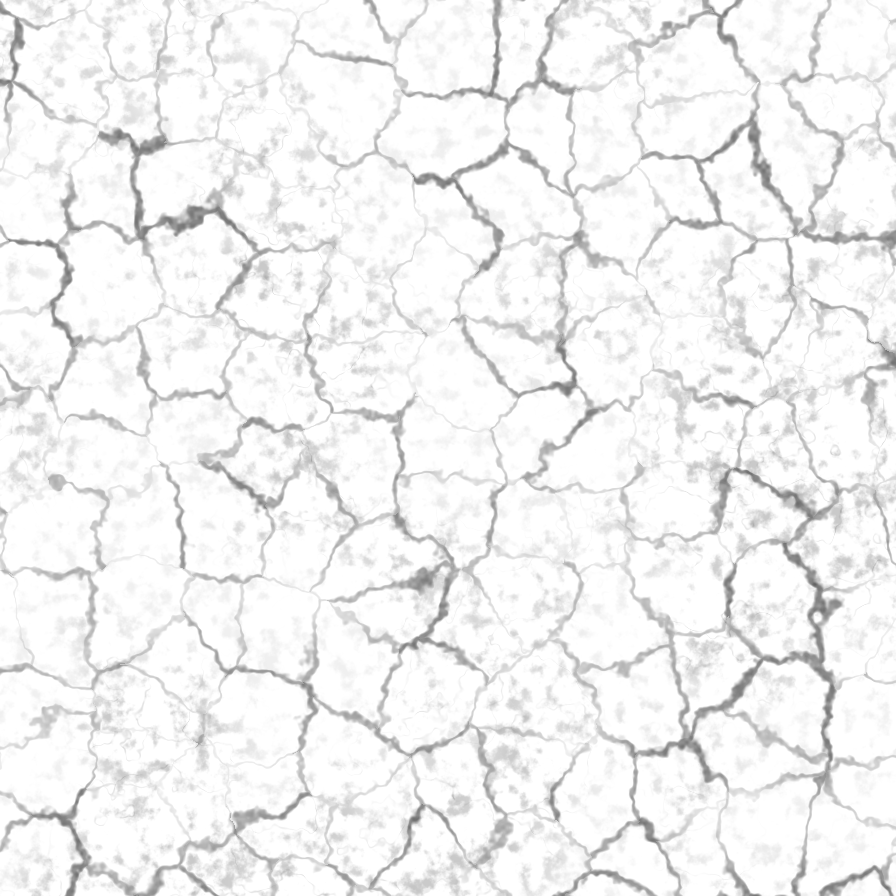
A Shadertoy shader for this texture:

```glsl
#define CELLS 11.0          // plates across the canvas
#define JITTER 0.86         // irregularity of the plates
#define WARP 0.26           // waviness of the cracks
#define THIN 0.030          // half width of faint cracks, in plates
#define WIDE 0.084          // half width of strong cracks, in plates
#define FAINT 0.07          // darkness of faint cracks
#define DEEP 0.46           // darkness of strong cracks
#define GRAIN_SCALE 210.0   // crumbs across the canvas
#define SPECK_SCALE 75.0    // surface specks across the canvas
#define SPECK_DARK 0.17     // darkness of the specks

// Two random values in 0..1 for a lattice point
vec2 hash2(vec2 p) {
    uvec2 q = uvec2(ivec2(floor(p + 0.5))) * uvec2(1597u, 3812u) + 7919u;
    q.x += q.y * 1664525u;
    q.y += q.x * 22695477u;
    q ^= q >> 16u;
    q.x += q.y * 1664525u;
    q.y += q.x * 22695477u;
    q ^= q >> 16u;
    return vec2(q & 65535u) / 65535.0;
}

float noise(vec2 p) {
    vec2 i = floor(p), f = fract(p);
    f = f * f * (3.0 - 2.0 * f);
    float low = mix(hash2(i).x, hash2(i + vec2(1, 0)).x, f.x);
    float high = mix(hash2(i + vec2(0, 1)).x, hash2(i + vec2(1, 1)).x, f.x);
    return mix(low, high, f.y);
}

float fbm(vec2 p) {
    float sum = 0.0, weight = 0.533;
    for (int i = 0; i < 4; i++) {
        sum += weight * noise(p);
        p = mat2(1.6, 1.2, -1.2, 1.6) * p + 17.3;
        weight *= 0.5;
    }
    return sum;
}

vec2 site(vec2 cell) {
    return cell + 0.5 + JITTER * (hash2(cell) - 0.5);
}

// Darkness of the cracks between plates; each border has its own strength
float cracks(vec2 p, float vary, float grain) {
    vec2 base = floor(p), home = base;
    float nearest = 1e3;
    for (int y = -1; y <= 1; y++)
    for (int x = -1; x <= 1; x++) {
        vec2 cell = base + vec2(x, y);
        vec2 d = site(cell) - p;
        if (dot(d, d) < nearest) {
            nearest = dot(d, d);
            home = cell;
        }
    }
    vec2 a = site(home);
    float ink = 0.0;
    for (int y = -2; y <= 2; y++)
    for (int x = -2; x <= 2; x++) {
        if (x == 0 && y == 0) continue;
        vec2 cell = home + vec2(x, y);
        vec2 b = site(cell);
        float dist = dot(0.5 * (a + b) - p, normalize(b - a));
        float strength = hash2(home + cell + 300.0).y;
        strength = clamp(strength * 0.85 + (vary - 0.5) * 1.1 + 0.06, 0.0, 1.0);
        float halfWidth = mix(THIN, WIDE, strength) * (0.75 + 0.5 * grain);
        float profile = 1.0 - smoothstep(0.15 * halfWidth, halfWidth, dist);
        ink = max(ink, profile * mix(FAINT, DEEP, strength));
    }
    return ink;
}

void mainImage(out vec4 fragColor, in vec2 fragCoord) {
    vec2 uv = fragCoord / min(iResolution.x, iResolution.y);
    vec2 p = uv * CELLS;

    // Bend the borders: broad waves, then jagged small steps
    vec2 broad = vec2(fbm(p * 1.7 + 40.0), fbm(p * 1.7 + 90.0)) - 0.5;
    vec2 jagged = vec2(noise(p * 7.0 + 11.0), noise(p * 7.0 + 63.0)) - 0.5;
    vec2 rough = vec2(noise(p * 19.0 + 5.0), noise(p * 19.0 + 37.0)) - 0.5;
    vec2 bent = p + WARP * (2.0 * broad + 0.4 * jagged + 0.14 * rough);

    // Main cracks with crumbly edges
    float grain = noise(uv * GRAIN_SCALE);
    float ink = cracks(bent, noise(p * 1.1 + 70.0), grain);
    ink *= 0.82 + 0.36 * grain;

    // Worn patches with specks and hairline cracks
    float worn = smoothstep(0.38, 0.72, fbm(p * 0.55 + 130.0));
    float specks = smoothstep(0.50, 0.82, fbm(uv * SPECK_SCALE + 20.0));
    float ridge = abs(fbm(p * 1.9 + 210.0) - 0.5);
    float hairline = (1.0 - smoothstep(0.0, 0.022, ridge)) * grain;
    float dust = specks * SPECK_DARK * mix(0.35, 1.25, worn);
    dust += hairline * 0.13 * worn;

    float value = clamp(1.0 - max(ink, dust) - 0.25 * min(ink, dust), 0.0, 1.0);
    fragColor = vec4(vec3(value), 1.0);
}
```
